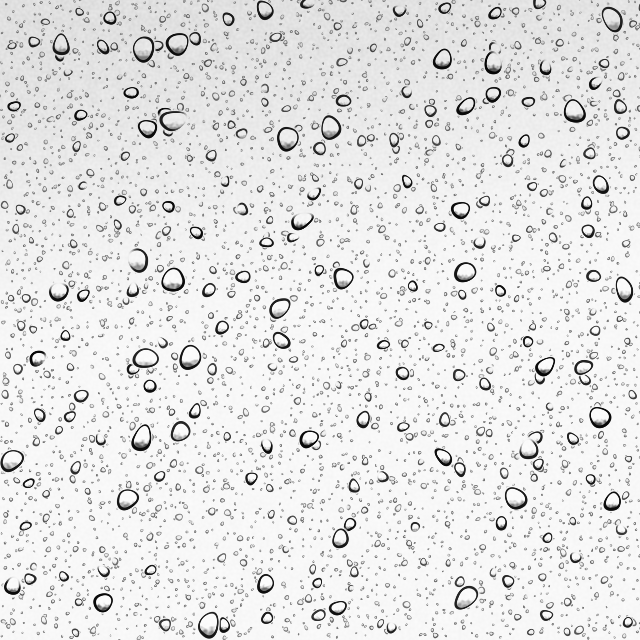
A three.js fragment shader for this texture:

```glsl
// Water drops on pale glass: five jittered grids, from fine mist to large drops.
// Each drop is a tilted, lumpy ellipse with an uneven dark rim, a clear middle
// and a grey reflection in its lower part; larger drops clear the mist nearby.
#define LAYERS 5
#define COARSE_CELLS 8.0
#define LAYER_RATIO 1.7
#define DROP_SIZE 0.128
#define DENSITY 0.72
#define CLUSTERING 0.45
#define SOFTNESS 0.0009
#define GLASS_LIGHT 0.972
#define GLASS_SHADE 0.095
#define GRAIN 0.026
#define INK_DARK 0.03
#define INK_PALE 0.42

varying vec2 vUv;

vec4 hash4(vec2 p) {
  vec4 h = fract(p.xyxy * vec4(0.1031, 0.1030, 0.0973, 0.1099));
  h += dot(h, h.wzxy + 33.33);
  return fract((h.xxyz + h.yzzw) * h.zywx);
}

float gradientDot(vec2 cell, vec2 offset) {
  float angle = 6.2832 * hash4(cell + 71.0).x;
  return dot(vec2(cos(angle), sin(angle)), offset);
}

float gradientNoise(vec2 p) {
  vec2 i = floor(p), f = fract(p);
  vec2 u = f * f * f * (f * (f * 6.0 - 15.0) + 10.0);
  vec2 e = vec2(1.0, 0.0);
  float low = mix(gradientDot(i, f), gradientDot(i + e, f - e), u.x);
  float high = mix(gradientDot(i + e.yx, f - e.yx), gradientDot(i + 1.0, f - 1.0), u.x);
  return mix(low, high, u.y);
}

// Pale glass, greyer towards the upper left, with a fine grain.
float glass(vec2 uv) {
  float shade = smoothstep(0.48, 1.08, uv.y - 0.16 * uv.x + 0.08);
  float grain = gradientNoise(uv * 190.0) + 0.5 * gradientNoise(uv * 45.0);
  return GLASS_LIGHT - GLASS_SHADE * shade + GRAIN * (0.5 + shade) * grain;
}

// Draws one drop of radius r, centred at the origin of p, over the tone below.
float paintDrop(float below, float backdrop, vec2 p, float r, vec4 rnd, vec4 look) {
  // Tilted egg with a wavy outline
  float tilt = 0.35 + (rnd.x - 0.5) * 2.4;
  vec2 axis = vec2(sin(tilt), cos(tilt));
  float stretch = 1.0 + 0.22 * rnd.y;
  vec2 q = vec2(dot(p, vec2(axis.y, -axis.x)) * stretch, dot(p, axis) / stretch) / r;
  q.x *= 1.0 + 0.26 * (look.x - 0.2) * clamp(q.y, -1.5, 1.5);
  float angle = atan(q.y, q.x);
  float wave = 0.05 * sin(2.0 * angle + 6.3 * rnd.z) + 0.045 * sin(3.0 * angle + 6.3 * look.y);
  float d = (length(q) - 1.0 - wave) * r;

  // Rim, heavier on one side and now and then nearly open
  float large = smoothstep(0.002, 0.013, r);
  float side = sin(angle + 3.1416 + (look.z - 0.5) * 3.5);
  float width = mix(0.0013, 0.0033, large) * (1.0 + 0.3 * side);
  float inside = 1.0 - smoothstep(-SOFTNESS, SOFTNESS, d);
  float rim = inside * smoothstep(-width - SOFTNESS, -width + SOFTNESS, d);
  rim *= mix(1.0, smoothstep(-1.1, 0.0, side), step(0.88, look.w));
  rim *= mix(0.5 + 0.5 * rnd.w, 0.88 + 0.12 * rnd.w, large);

  // Grey reflection in the lower part, with a ragged top edge
  float mottle = gradientNoise(p / r * 3.0 + rnd.xy * 40.0);
  float height = p.y / r + 0.35 * mottle;
  float reflection = 1.0 - smoothstep(-0.75, -0.12, height);
  reflection *= mix(0.3, 0.95, smoothstep(0.005, 0.012, r)) * (0.5 + 0.5 * rnd.w);
  float clear = backdrop + mix(-0.07, 0.012, smoothstep(0.002, 0.008, r));
  float body = mix(clear, 0.27 + 0.15 * mottle, reflection);

  float ink = mix(INK_PALE, INK_DARK, smoothstep(0.002, 0.0095, r));
  float clearing = 1.0 - smoothstep(0.0, 0.3 * r, d);
  float tone = mix(below, backdrop, clearing);
  tone = mix(tone, body, inside);
  return mix(tone, ink, rim);
}

// Scatters one layer of drops, at most one to a grid cell.
float scatterDrops(float tone, float backdrop, vec2 uv, float cells) {
  vec2 home = floor(uv * cells);
  for (int y = -1; y <= 1; y++) {
    for (int x = -1; x <= 1; x++) {
      vec2 cell = home + vec2(float(x), float(y));
      vec4 place = hash4(cell + cells * 3.7);
      vec2 centre = (cell + 0.12 + 0.76 * place.xy) / cells;
      float cluster = CLUSTERING * gradientNoise(centre * 9.0 + cells);
      float r = DROP_SIZE / cells * mix(0.72, 1.15, place.w);
      vec2 p = uv - centre;
      if (place.z < DENSITY + cluster && dot(p, p) < 4.0 * r * r) {
        vec4 rnd = hash4(cell + cells * 5.3 + 17.0);
        vec4 look = hash4(cell + cells * 7.9 + 43.0);
        tone = paintDrop(tone, backdrop, p, r, rnd, look);
      }
    }
  }
  return tone;
}

void main() {
  float backdrop = glass(vUv);
  float tone = backdrop;
  for (int i = 0; i < LAYERS; i++) {
    float cells = COARSE_CELLS * pow(LAYER_RATIO, float(LAYERS - 1 - i));
    tone = scatterDrops(tone, backdrop, vUv, cells);
  }
  gl_FragColor = vec4(vec3(clamp(tone, 0.0, 1.0)), 1.0);
}
```
